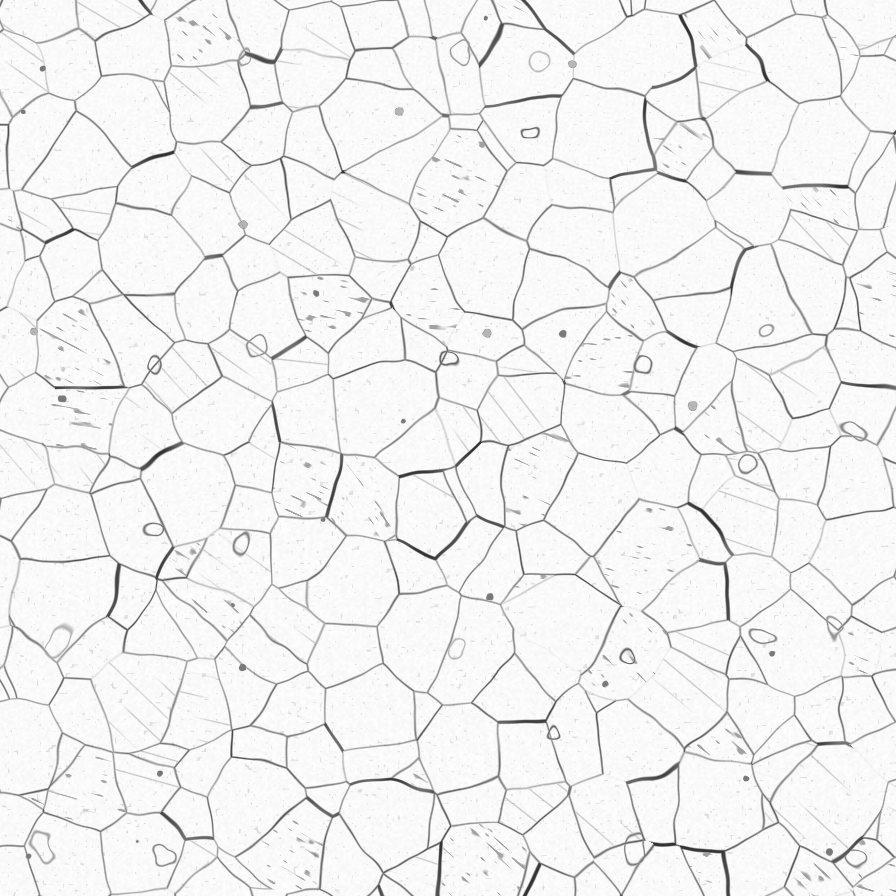
This texture is drawn by a WebGL 2 fragment shader. Its source:

```glsl
#version 300 es
precision highp float;
// Polished metal grains: thin uneven grey boundaries on white, with pits, islands and scratches.
uniform vec2 u_resolution;
out vec4 fragColor;

const float PAPER = 0.988;
const float INK = 0.2;
const float GRAINS = 16.0;        // grain sites across the canvas
const float SIZE_SPREAD = 0.75;   // weight range, larger gives more uneven grains
const float LINE_HALF = 0.00095;  // half width of a common boundary
const float HEAVY_HALF = 0.0019;  // half width of a heavy boundary
const float HEAVY_SHARE = 0.1;
const float SOFTNESS = 0.0011;
const float BEND = 0.017;         // slow curvature of boundaries
const float WOBBLE = 0.004;       // fine curvature of boundaries
const float PIT_GRID = 10.0;
const float PIT_SHARE = 0.24;
const float ISLAND_GRID = 9.0;
const float ISLAND_SHARE = 0.2;
const float SCRATCH_GAP = 0.024;

float hash(vec2 p) {
  return fract(sin(dot(p, vec2(127.1, 311.7))) * 43758.5);
}

vec2 hash2(vec2 p) {
  return vec2(hash(p), hash(p + vec2(37.3, 17.9)));
}

float noise(vec2 p) {
  vec2 i = floor(p), f = fract(p);
  f = f * f * (3.0 - 2.0 * f);
  return mix(mix(hash(i), hash(i + vec2(1, 0)), f.x),
             mix(hash(i + vec2(0, 1)), hash(i + vec2(1, 1)), f.x), f.y);
}

vec2 noise2(vec2 p) {
  return vec2(noise(p), noise(p + vec2(53.7, 91.3))) - 0.5;
}

mat2 rotation(float a) {
  return mat2(cos(a), sin(a), -sin(a), cos(a));
}

// Coverage of a stroke of the given half width at distance d
float stroke(float d, float halfWidth) {
  float blur = max(SOFTNESS, 0.75 / u_resolution.y);
  return 1.0 - smoothstep(halfWidth - blur, halfWidth + blur, abs(d));
}

// Squared distance to a site, less the site's weight
float power(vec2 toSite, vec2 id) {
  float h = hash(id + 71.0);
  return dot(toSite, toSite) - SIZE_SPREAD * h * h;
}

// Boundary ink of a weighted cell diagram; also returns the grain's id
float boundaries(vec2 p, out vec2 grain) {
  vec2 q = (p + BEND * noise2(p * 15.0) + WOBBLE * noise2(p * 48.0)) * GRAINS;
  vec2 base = floor(q), nearest = vec2(0.0);
  float best = 1e5;
  for (int y = -2; y <= 2; y++)
    for (int x = -2; x <= 2; x++) {
      vec2 id = base + vec2(x, y), r = id + hash2(id) - q;
      float d = power(r, id);
      if (d < best) { best = d; nearest = r; grain = id; }
    }
  float ink = 0.0;
  for (int y = -2; y <= 2; y++)
    for (int x = -2; x <= 2; x++) {
      vec2 id = base + vec2(x, y), r = id + hash2(id) - q;
      if (id == grain) continue;
      float d = (power(r, id) - best) / (2.0 * length(r - nearest) * GRAINS);
      float h = hash((id + grain) * 1.37 + 5.0);
      bool heavy = h > 1.0 - HEAVY_SHARE;
      float strength = heavy ? 0.92 : mix(0.42, 0.9, h) * smoothstep(0.0, 0.07, h);
      ink = max(ink, strength * stroke(d, heavy ? HEAVY_HALF : LINE_HALF));
    }
  return ink * mix(0.7, 1.15, noise(p * 34.0));
}

// Faint parallel scratches in some grains, short dashes in others
float scratches(vec2 p, vec2 grain) {
  float kind = hash(grain + 13.0);
  vec2 s = rotation(0.5 + 0.9 * (hash(grain + 29.0) - 0.5)) * p;
  float gap = (fract(s.y / SCRATCH_GAP + kind * 9.0) - 0.5) * SCRATCH_GAP;
  float lines = 0.3 * stroke(gap, 0.0006) * smoothstep(0.4, 0.7, noise(s * vec2(14.0, 60.0)));
  float dashes = 0.45 * smoothstep(0.8, 0.95, noise(s * vec2(75.0, 300.0)));
  return kind > 0.78 ? lines : (kind < 0.16 ? dashes : 0.0);
}

// Scattered round pits, some pale with a darker rim
float pits(vec2 p) {
  vec2 id = floor(p * PIT_GRID);
  vec2 r = (fract(p * PIT_GRID) - 0.2 - 0.6 * hash2(id + 3.0)) / PIT_GRID;
  float size = mix(0.0014, 0.0048, hash(id + 41.0));
  float d = length(r) - size + 0.002 * (noise(p * 260.0) - 0.5);
  float fill = stroke(max(d, 0.0), 0.0004) * (size > 0.0038 ? 0.45 : 0.85);
  return step(hash(id + 8.0), PIT_SHARE) * max(fill, 0.65 * stroke(d, 0.0004));
}

// Small closed outlines lying inside or across grains
float islands(vec2 p) {
  vec2 id = floor(p * ISLAND_GRID);
  vec2 r = (fract(p * ISLAND_GRID) - 0.3 - 0.4 * hash2(id + 19.0)) / ISLAND_GRID;
  r = rotation(6.28 * hash(id + 61.0)) * (r + 0.009 * noise2(p * 70.0));
  r.x *= mix(0.45, 1.0, hash(id + 83.0));
  float d = length(r) - mix(0.006, 0.012, hash(id + 47.0));
  return step(hash(id + 23.0), ISLAND_SHARE) * mix(0.35, 0.85, hash(id + 31.0)) * stroke(d, 0.0008);
}

void main() {
  vec2 p = gl_FragCoord.xy / u_resolution.y;
  vec2 grain;
  float ink = boundaries(p, grain);
  ink = max(max(ink, scratches(p, grain)), max(pits(p), islands(p)));
  // Fine grit of the polished surface
  float grit = 0.03 * noise(p * 380.0) + 0.12 * smoothstep(0.84, 1.0, noise(p * 310.0 + 7.0));
  float grey = mix(PAPER + 0.008 - grit, INK, clamp(ink, 0.0, 1.0));
  fragColor = vec4(vec3(grey), 1.0);
}
```
